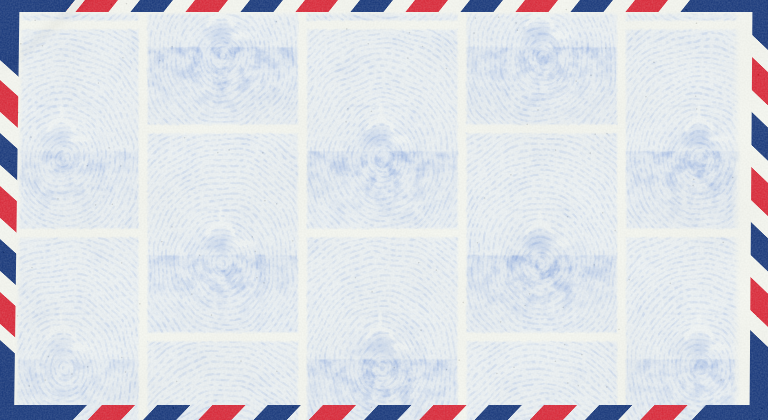
This texture is drawn by a Shadertoy shader. Its source:

```glsl
// Airmail envelope: slanted red and blue bars frame pale security-printed paper.
// The print is a half-drop grid of panels, each with engraved rings, a horizon
// wash and a small domed motif, roughened by gradient noise.

const float TALL = 420.0;                       // design units in the canvas height
const vec2 PANEL_TOP_BOTTOM = vec2(12.0, 405.0);
const vec2 PANEL_LEFT_RIGHT = vec2(19.5, 752.5);
const vec2 CELL = vec2(159.5, 208.0);           // pitch of the printed panels
const vec2 CELL_HALF = vec2(75.2, 99.5);        // printed half size
const vec2 GRID_START = vec2(143.0, 129.0);     // crossing of two gutters
const float BAR_WIDTH = 0.30;                   // share of a red-to-red period
const float RING_PITCH = 4.6;
const float HORIZON = 126.0;
const vec3 PAPER = vec3(0.945, 0.952, 0.928);
const vec3 TINT = vec3(0.925, 0.942, 0.943);
const vec3 WASH_INK = vec3(0.56, 0.67, 0.87);
const vec3 RED = vec3(0.85, 0.19, 0.25);
const vec3 BLUE = vec3(0.13, 0.25, 0.50);

float hash(vec2 p) {
    vec3 q = fract(vec3(p.xyx) * 0.1031);
    q += dot(q, q.yzx + 33.33);
    return fract((q.x + q.y) * q.z);
}

float corner(vec2 cell, vec2 offset) {
    float a = 6.2832 * hash(cell);
    return dot(vec2(cos(a), sin(a)), offset);
}

float gradientNoise(vec2 p) {
    vec2 i = floor(p), f = fract(p), e = vec2(0.0, 1.0);
    vec2 u = f * f * f * (f * (f * 6.0 - 15.0) + 10.0);
    return mix(mix(corner(i, f), corner(i + e.yx, f - e.yx), u.x),
               mix(corner(i + e, f - e), corner(i + 1.0, f - 1.0), u.x), u.y);
}

float fbm(vec2 p) {
    float sum = 0.0, amp = 0.6;
    for (int i = 0; i < 4; i++) {
        sum += amp * gradientNoise(p);
        p = mat2(1.6, 1.2, -1.2, 1.6) * p + 17.3;
        amp *= 0.55;
    }
    return sum;
}

float fill(float d, float px) { return clamp(0.5 - d / px, 0.0, 1.0); }

// Alternating bars along s; both ends run on as solid blue corners.
vec4 bars(float s, float redStart, float period, vec2 ends, float px) {
    float u = (s - redStart) / (0.5 * period);
    float id = floor(u + 0.2);
    float halfBar = 0.5 * BAR_WIDTH * period;
    float d = abs((u - id) * 0.5 * period - halfBar) - halfBar;
    float cornerDist = min(s - ends.x, ends.y - s);
    bool isRed = mod(id, 2.0) < 0.5 && cornerDist > 0.0;
    return vec4(isRed ? RED : BLUE, fill(min(d, cornerDist), px));
}

vec4 frameInk(vec2 p, vec2 sides, float px) {
    if (p.y < PANEL_TOP_BOTTOM.x)
        return bars(p.x + 0.8 * p.y, 85.0, 110.0, vec2(75.0, 692.0), px);
    if (p.y > PANEL_TOP_BOTTOM.y)
        return bars(p.x + 0.95 * (p.y - PANEL_TOP_BOTTOM.y), 102.0, 110.5, vec2(87.0, 706.0), px);
    if (p.x < 0.5 * (sides.x + sides.y))
        return bars(p.y - 0.9 * p.x, 80.0, 106.0, vec2(60.0, 340.0), px);
    return bars(p.y - 0.95 * (p.x - sides.y), 57.0, 110.0, vec2(33.0, 330.0), px);
}

// Ink density of one panel; c is measured from its top centre, y down.
float panelInk(vec2 c, vec2 p, float strength) {
    float cloud = fbm(p * 0.035);
    float blotch = smoothstep(-0.2, 0.45, fbm(p * 0.075 + 40.0));
    // Engraved rings
    float r = length((c - vec2(0.0, 135.0)) * vec2(1.0, 0.85)) + 5.0 * gradientNoise(p * 0.03);
    float line = smoothstep(0.25, 0.95, 0.5 + 0.5 * sin(6.2832 * r / RING_PITCH));
    float broken = smoothstep(-0.4, 0.4, gradientNoise(p * 0.22));
    float ink = 0.03 + line * broken * (0.20 + 0.15 * cloud);
    // Horizon and drifting washes
    float below = c.y - HORIZON - 1.5 * gradientNoise(vec2(p.x * 0.06, 3.0));
    float wash = smoothstep(-1.0, 1.5, below) * exp(-max(below, 0.0) / 32.0);
    ink += strength * wash * (0.10 + 0.32 * blotch);
    vec2 m = (c - vec2(0.0, 148.0)) / vec2(48.0, 34.0);
    ink += strength * exp(-dot(m, m)) * 0.30 * blotch;
    ink += 0.12 * max(cloud, 0.0);
    // Dome, shadow and mast
    vec2 q = c - vec2(-2.0, 108.0);
    float ragged = 4.0 * gradientNoise(p * 0.13);
    ink += strength * 0.30 * exp(-pow((length(q * vec2(0.8, 1.3) - vec2(0.0, 7.0)) + ragged) / 12.0, 2.0));
    float arc = exp(-pow((length(q) - 13.0) / 2.0, 2.0)) * smoothstep(3.0, -5.0 + 0.0 * q.y, -q.y - 3.0);
    float rim = exp(-pow((length(q) - 13.0) / 2.0, 2.0)) - arc;
    vec2 wing = (q - vec2(18.0, 6.0)) / vec2(10.0, 3.5);
    float mast = exp(-q.x * q.x / 3.0) * smoothstep(-32.0, -26.0, q.y) * (1.0 - smoothstep(-16.0, -12.0, q.y));
    ink -= 0.24 * max(rim, 0.0) + 0.22 * exp(-dot(wing, wing)) + 0.12 * mast;
    ink += 0.08 * exp(-pow((q.y + 27.0) / 1.2, 2.0)) * (1.0 - smoothstep(22.0, 38.0, abs(q.x)));
    return clamp(ink, 0.0, 0.8);
}

void mainImage(out vec4 fragColor, in vec2 fragCoord) {
    float px = TALL / iResolution.y;
    vec2 p = vec2(fragCoord.x, iResolution.y - fragCoord.y) * px;
    vec2 sides = PANEL_LEFT_RIGHT - vec2(5.5, 3.0) * p.y / TALL;

    // Half-drop panels
    float column = floor((p.x - GRID_START.x) / CELL.x);
    float drop = GRID_START.y + 0.5 * CELL.y * mod(column, 2.0);
    float row = floor((p.y - drop) / CELL.y);
    vec2 c = vec2(p.x - GRID_START.x - (column + 0.5) * CELL.x, mod(p.y - drop, CELL.y));
    float cellDist = max(abs(c.x) - CELL_HALF.x, abs(c.y - 0.5 * CELL.y) - CELL_HALF.y);
    cellDist += 1.2 * gradientNoise(p * 0.25);
    float printed = fill(cellDist, px + 1.5) * (1.0 - smoothstep(730.0, 742.0, p.x));
    printed *= smoothstep(11.0, 17.0, p.y) * smoothstep(0.0, 6.0, p.x - sides.x);
    float strength = (0.75 + 0.35 * hash(vec2(column, row) + 9.0)) * (column < 0.0 ? 0.55 : 1.0);
    vec3 color = mix(PAPER, mix(TINT, WASH_INK, panelInk(c, p, strength)), printed);

    // Frame printing
    float panelDist = max(max(sides.x - p.x, p.x - sides.y),
                          max(PANEL_TOP_BOTTOM.x - p.y, p.y - PANEL_TOP_BOTTOM.y));
    vec4 frame = frameInk(p, sides, px);
    float wear = 0.96 + 0.10 * gradientNoise(p * 0.6);
    color = mix(color, frame.rgb, frame.a * fill(-panelDist, px) * min(wear, 1.0));

    // Paper grain, soft corner fold and stray fibres
    color += 0.022 * gradientNoise(p * 0.55) + 0.015 * fbm(p * 0.012);
    float fold = (p.x + 1.1 * p.y - 82.0) / 9.0;
    color -= 0.025 * exp(-fold * fold) * (1.0 - smoothstep(50.0, 80.0, p.y));
    vec2 g = floor(p / 13.0);
    vec2 speck = p - (g + 0.2 + 0.6 * vec2(hash(g + 3.0), hash(g + 71.0))) * 13.0;
    color -= 0.12 * step(0.93, hash(g + 21.0)) * fill(length(speck) - 0.7, px);
    fragColor = vec4(clamp(color, 0.0, 1.0), 1.0);
}
```
